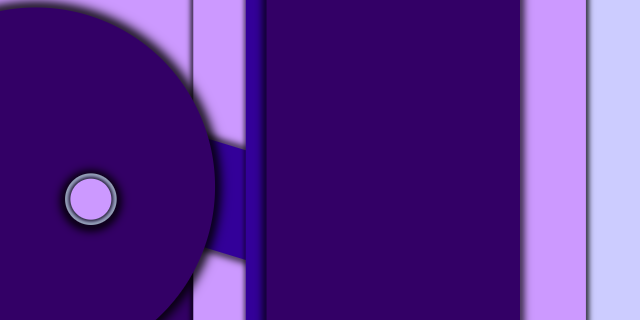
Reproduce this background procedurally as a Shadertoy shader.

```glsl
// Layered flat panels, a tilted band and a large disc with a ringed button, all with soft shadows.

const vec3 PLUM   = vec3(0.20, 0.00, 0.40);
const vec3 LILAC  = vec3(0.80, 0.60, 1.00);
const vec3 PALE   = vec3(0.80, 0.80, 1.00);
const vec3 INDIGO = vec3(0.20, 0.00, 0.60);
const vec3 STEEL_LIGHT = vec3(0.57, 0.61, 0.71);
const vec3 STEEL_DARK  = vec3(0.36, 0.34, 0.50);

// Signed distance to an upright strip between two x positions.
float strip(float x, float left, float right) {
    return abs(x - 0.5 * (left + right)) - 0.5 * (right - left);
}

// Signed distance to an endless band through a point, with a given slope.
float tiltedBand(vec2 p, vec2 through, float slope, float halfWidth) {
    vec2 normal = normalize(vec2(-slope, 1.0));
    return abs(dot(p - through, normal)) - halfWidth;
}

float disc(vec2 p, vec2 center, float radius) {
    return length(p - center) - radius;
}

// Darkens the layers below around a shape.
vec3 castShadow(vec3 below, float dist, float blur, float strength) {
    float d = max(dist, 0.0) / blur;
    return below * (1.0 - strength * exp(-d * d));
}

// Paints a shape with a smooth edge.
vec3 paint(vec3 below, vec3 color, float dist, float pixel) {
    return mix(below, color, clamp(0.5 - dist / pixel, 0.0, 1.0));
}

vec3 layer(vec3 below, vec3 color, float dist, float blur, float strength, float pixel) {
    return paint(castShadow(below, dist, blur, strength), color, dist, pixel);
}

void mainImage(out vec4 fragColor, in vec2 fragCoord) {
    float pixel = 1.0 / iResolution.y;
    vec2 p = fragCoord * pixel;

    // Backdrop: lilac left, pale right, plum in the lower left corner.
    vec3 color = mix(LILAC, PALE, step(1.7, p.x));
    color = paint(color, PLUM, max(p.x - 0.65, p.y - 0.3), pixel);

    // Lilac strips on either side.
    color = layer(color, LILAC, strip(p.x, 0.604, 0.80), 0.013, 0.60, pixel);
    color = layer(color, LILAC, strip(p.x, 1.60, 1.831), 0.014, 0.65, pixel);

    // Tilted band that ends behind the indigo strip.
    float band = tiltedBand(p, vec2(0.768, 0.359), -0.305, 0.164);
    color = layer(color, INDIGO, max(band, p.x - 0.80), 0.018, 0.55, pixel);

    // Indigo strip and the wide plum panel.
    color = layer(color, INDIGO, strip(p.x, 0.768, 0.86), 0.010, 0.40, pixel);
    color = layer(color, PLUM, strip(p.x, 0.833, 1.625), 0.020, 0.60, pixel);

    // Large disc.
    float bigDisc = disc(p, vec2(0.112, 0.4167), 0.56);
    color = layer(color, PLUM, bigDisc, 0.027, 0.75, pixel);

    // Button: shaded steel ring around a lilac face.
    vec2 buttonCenter = vec2(0.284, 0.3776);
    float rim = disc(p, buttonCenter, 0.0807);
    float face = disc(p, buttonCenter, 0.064);
    float rimShadow = disc(p, buttonCenter - vec2(0.0, 0.005), 0.0807);
    vec3 steel = mix(STEEL_DARK, STEEL_LIGHT, smoothstep(-0.015, -0.002, rim));
    color = castShadow(color, rimShadow, 0.022, 0.70);
    color = paint(color, steel, rim, pixel);
    color = layer(color, LILAC, face, 0.005, 0.35, pixel);

    fragColor = vec4(color, 1.0);
}
```
